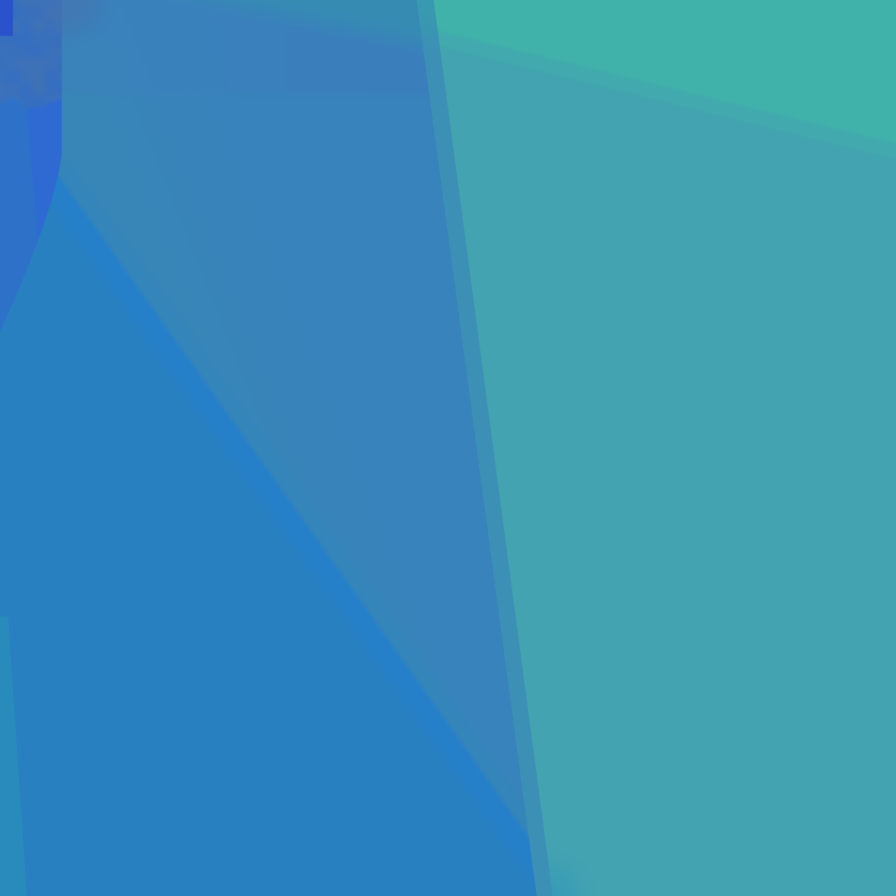
Write a WebGL 1 fragment shader that draws this background.

```glsl
precision highp float;
// Flat overlapping facets of blue, slate and teal with soft seams and a violet corner.

uniform vec2 u_resolution;

// Signed distance to the line a-b, positive on its right when facing b.
float rightOf(vec2 p, vec2 a, vec2 b) {
  vec2 dir = normalize(b - a);
  return dot(p - a, vec2(dir.y, -dir.x));
}

// Coverage of the positive side of a distance, blurred by a half width.
float cover(float d, float blur) {
  return smoothstep(-blur, blur, d);
}

float hash(vec2 p) {
  return fract(sin(dot(p, vec2(41.3, 289.1))) * 4375.85);
}

float noise(vec2 p) {
  vec2 i = floor(p);
  vec2 f = smoothstep(0.0, 1.0, fract(p));
  vec2 e = vec2(1.0, 0.0);
  return mix(mix(hash(i), hash(i + e), f.x),
             mix(hash(i + e.yx), hash(i + e.xx), f.x), f.y);
}

// Slate facet, greener on the left and along the top right.
vec3 slateFacet(vec2 p, float edge) {
  vec3 slate = vec3(0.22, 0.512, 0.733);
  vec3 seaSlate = vec3(0.22, 0.53, 0.715);
  vec3 violetSlate = vec3(0.23, 0.49, 0.74);
  float sea = 1.0 - smoothstep(-0.05, 0.3, p.x - 0.4 * (0.9 - p.y));
  vec3 col = mix(slate, seaSlate, sea);
  float topBand = cover(p.y - 0.895, 0.006);
  col = mix(col, violetSlate, topBand * (0.35 + 0.5 * smoothstep(0.2, 0.48, p.x)));
  float wedge = rightOf(p, vec2(0.49, 0.945), vec2(0.24, 1.0));
  return mix(col, vec3(0.21, 0.55, 0.70), cover(wedge, 0.018) * 0.9);
}

// Blue facet below the diagonal, with a bright seam and a sliver at the left.
vec3 blueFacet(vec2 p, float depth, float edge) {
  vec3 blue = vec3(0.157, 0.502, 0.757);
  vec3 brightSeam = vec3(0.148, 0.50, 0.79);
  vec3 col = mix(brightSeam, blue, cover(depth - 0.035, 0.009));
  float sliver = rightOf(p, vec2(0.009, 0.312), vec2(0.03, 0.0));
  sliver = cover(sliver, edge) * cover(0.312 - p.y, edge);
  return mix(col, vec3(0.16, 0.545, 0.735), sliver);
}

// Teal facet under a green wedge.
vec3 tealFacet(vec2 p, float edge) {
  vec3 teal = vec3(0.262, 0.638, 0.693);
  vec3 green = vec3(0.25, 0.70, 0.665);
  vec3 col = mix(teal, vec3(0.23, 0.61, 0.72),
                 cover(-rightOf(p, vec2(0.60, 0.06), vec2(0.65, -0.01)), 0.02) * 0.0);
  float corner = 1.0 - smoothstep(0.0, 0.06, length(p - vec2(0.61, 0.0)));
  col = mix(col, vec3(0.22, 0.61, 0.72), corner);
  float fringe = rightOf(p, vec2(1.0, 0.822), vec2(0.70, 0.896));
  col = mix(col, mix(teal, green, 0.4), cover(fringe, 0.003));
  float wedge = rightOf(p, vec2(1.0, 0.84), vec2(0.484, 0.967));
  return mix(col, green, cover(wedge, 0.003));
}

// Right boundary of the violet-blue corner shape at a given height.
float cornerBoundary(float y) {
  float taper = clamp((0.83 - y) / 0.20, 0.0, 1.0);
  return 0.069 * (1.0 - pow(taper, 1.35));
}

// Layered strokes in the upper left corner.
vec3 cornerStrokes(vec2 p, vec3 base, float edge) {
  float inside = cover(cornerBoundary(p.y) - p.x, edge);
  inside *= cover(p.y - 0.63, edge);
  vec3 stroke = vec3(0.18, 0.445, 0.785);
  float innerX = 0.03 + 0.08 * (0.88 - p.y);
  float dark = cover(p.x - innerX, 0.004) * cover(p.y - 0.735, edge);
  stroke = mix(stroke, vec3(0.18, 0.415, 0.825), dark);

  // Mottled violet above the strokes.
  float mottle = noise(p * 70.0);
  vec3 violet = mix(vec3(0.20, 0.43, 0.76), vec3(0.25, 0.45, 0.71), mottle);
  float ragged = p.y - 0.885 - 0.02 * (mottle - 0.5);
  stroke = mix(stroke, violet, cover(ragged, 0.006));
  vec3 col = mix(base, stroke, inside);

  float haze = 1.0 - smoothstep(0.015, 0.06, length(p - vec2(0.075, 1.0)));
  col = mix(col, vec3(0.27, 0.45, 0.69), haze * 0.6);
  float tile = cover(0.0145 - p.x, edge) * cover(p.y - 0.96, edge);
  return mix(col, vec3(0.16, 0.32, 0.80), tile);
}

void main() {
  vec2 p = gl_FragCoord.xy / u_resolution;
  float edge = 0.8 / min(u_resolution.x, u_resolution.y);

  // Diagonal seam between slate and blue.
  float depth = rightOf(p, vec2(0.078, 0.805), vec2(0.592, 0.082));
  vec3 col = slateFacet(p, edge);
  col = mix(col, vec3(0.205, 0.52, 0.725), cover(depth + 0.008, 0.007));
  col = mix(col, blueFacet(p, depth, edge), cover(depth - 0.011, 0.004));
  col = cornerStrokes(p, col, edge);

  // Steep seam: a narrow mid-tone strip, then teal.
  float strip = rightOf(p, vec2(0.599, 0.0), vec2(0.465, 1.0));
  float tealSide = rightOf(p, vec2(0.617, 0.0), vec2(0.484, 1.0));
  vec3 stripColor = mix(vec3(0.235, 0.565, 0.715), vec3(0.22, 0.60, 0.69),
                        smoothstep(0.94, 0.99, p.y));
  col = mix(col, stripColor, cover(strip, edge));
  col = mix(col, tealFacet(p, edge), cover(tealSide, edge));

  gl_FragColor = vec4(col, 1.0);
}
```
